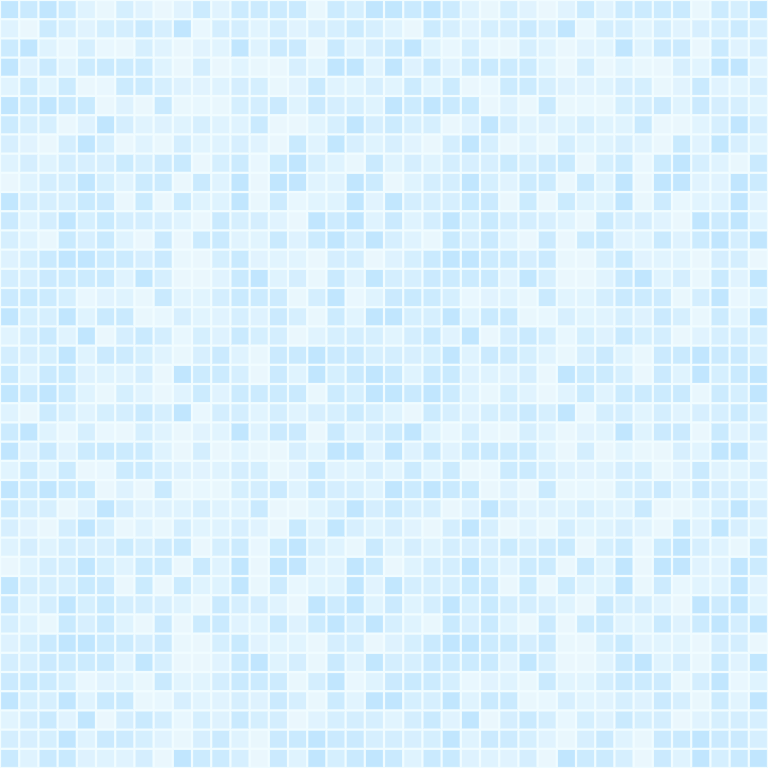
Give the GLSL for this pattern, as a WebGL 1 fragment shader.

```glsl
precision highp float;
// Pale blue mosaic of small square tiles with light grout, 40 by 40 tiles.

uniform vec2 u_resolution;

const float TILES = 40.0;        // tiles across and down
const float BLOCK = 20.0;        // tiles before the shades recur
const float GROUT_WIDTH = 0.115; // share of one tile
const float SHADES = 5.0;
const float TAU = 6.2831853;

const vec3 GROUT = vec3(0.945, 0.99, 1.0);
const vec3 DEEP_BLUE = vec3(0.755, 0.902, 0.998);
const vec3 PALE_BLUE = vec3(0.918, 0.970, 0.994);

float hash(vec2 p, float seed) {
  vec3 q = fract(vec3(p.xyx + seed) * vec3(0.1031, 0.1030, 0.0973));
  q += dot(q, q.yzx + 33.33);
  return fract((q.x + q.y) * q.z);
}

// Slow drift of lightness, periodic over one block
float drift(vec2 cell) {
  vec2 a = TAU * (cell + 0.5) / BLOCK;
  return -0.6 * cos(a.x) + 0.4 * cos(2.0 * a.x + sin(a.y)) * sin(a.y);
}

// Stepped lightness of one tile, with a trace of unevenness
float tileShade(vec2 cell) {
  float scatter = mix(hash(cell, 3.7), hash(cell, 41.3), 0.22);
  float tone = clamp(scatter + 0.11 * drift(cell), 0.0, 0.999);
  float stepped = floor(tone * SHADES) / (SHADES - 1.0);
  return clamp(stepped + 0.08 * (hash(cell, 17.9) - 0.5), 0.0, 1.0);
}

// Coverage of grout lines centred on the cell borders
float groutMask(vec2 p, float width, float pixel) {
  vec2 border = 0.5 - abs(fract(p) - 0.5);
  vec2 lines = clamp((0.5 * width - border) / pixel + 0.5, 0.0, 1.0);
  return max(lines.x, lines.y);
}

void main() {
  vec2 p = gl_FragCoord.xy / u_resolution * TILES;
  float pixel = TILES / min(u_resolution.x, u_resolution.y);

  vec2 cell = mod(floor(p), BLOCK);
  vec3 tile = mix(DEEP_BLUE, PALE_BLUE, tileShade(cell));
  vec3 color = mix(tile, GROUT, groutMask(p, GROUT_WIDTH, pixel));

  gl_FragColor = vec4(color, 1.0);
}
```
